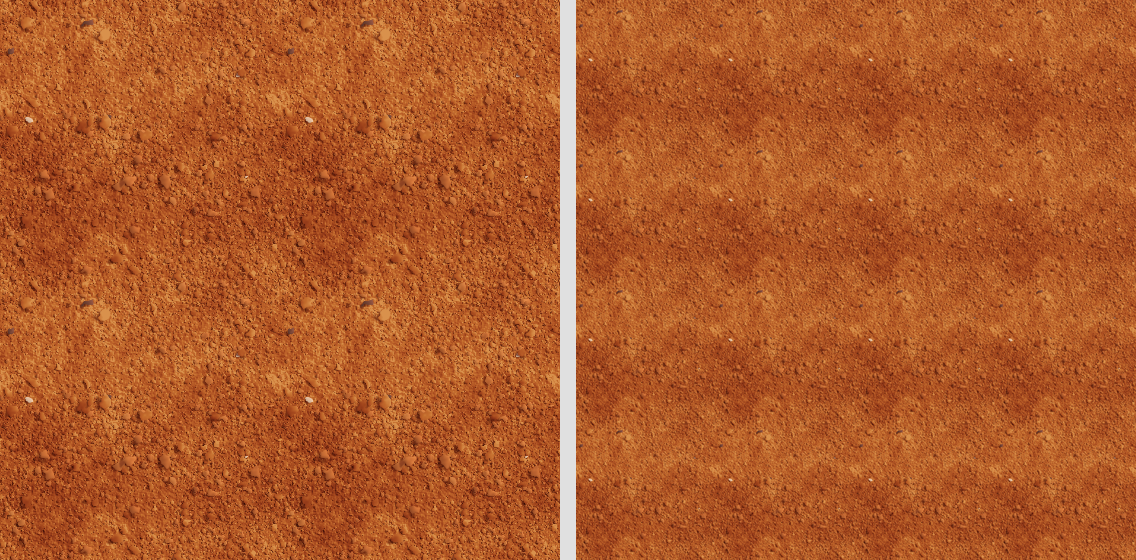
Left, the tile; right, the same tile 2 across and 2 down.
Give the GLSL for this texture, as a three.js fragment shader.

```glsl
varying vec2 vUv;

const float REPEATS = 2.0;
const vec2 LIGHT_DIR = vec2(0.87, 0.49);
const float BASE_TONE = 0.61;
const float BAND_STRENGTH = 0.10;
const float MOTTLE_STRENGTH = 0.50;
const float CLOD_STRENGTH = 0.62;
const float RELIEF_STRENGTH = 1.75;
const float RELIEF_STEP = 0.0045;
const float GRAIN_STRENGTH = 0.20;
const float SHADOW_STRENGTH = 0.92;
const float PALE_CHANCE = 0.010;
const float GREY_CHANCE = 0.025;

const vec3 UMBER = vec3(0.38, 0.12, 0.055);
const vec3 RUST = vec3(0.54, 0.20, 0.09);
const vec3 BRICK = vec3(0.63, 0.27, 0.11);
const vec3 CLAY = vec3(0.71, 0.35, 0.15);
const vec3 OCHRE = vec3(0.77, 0.43, 0.18);
const vec3 SAND = vec3(0.85, 0.57, 0.30);
const vec3 DUSTY = vec3(0.75, 0.42, 0.22);
const vec3 PALE = vec3(0.86, 0.72, 0.60);
const vec3 GREY = vec3(0.47, 0.27, 0.21);
const vec3 SHADE = vec3(0.62, 0.46, 0.44);

vec3 hash(vec2 cell, float seed) {
  vec3 h = fract((cell.xyx + seed * 17.3) * vec3(0.1031, 0.1030, 0.0973));
  h += dot(h, h.yxz + 33.33);
  return fract((h.xxy + h.yzz) * h.zyx);
}

// Value noise that wraps after n cells
float noise(vec2 p, float n, float seed) {
  vec2 cell = floor(p * n);
  vec2 f = fract(p * n);
  f = f * f * (3.0 - 2.0 * f);
  float a = hash(mod(cell, n), seed).x;
  float b = hash(mod(cell + vec2(1.0, 0.0), n), seed).x;
  float c = hash(mod(cell + vec2(0.0, 1.0), n), seed).x;
  float d = hash(mod(cell + 1.0, n), seed).x;
  return mix(mix(a, b, f.x), mix(c, d, f.x), f.y);
}

float fbm(vec2 p, float n, float gain, float seed) {
  float sum = 0.0, weight = 1.0, total = 0.0;
  for (int i = 0; i < 4; i++) {
    sum += weight * noise(p, n, seed + float(i));
    total += weight;
    weight *= gain;
    n *= 2.0;
  }
  return sum / total;
}

// Soft round patch, wrapped around the tile
float patchAt(vec2 p, vec2 center, float radius) {
  vec2 d = fract(p - center + 0.5) - 0.5;
  return exp(-dot(d, d) / (radius * radius));
}

// Soil colour from dark (0) to bright (1)
vec3 earth(float tone) {
  float t = clamp(tone, 0.0, 1.0) * 5.0;
  vec3 c = mix(UMBER, RUST, clamp(t, 0.0, 1.0));
  c = mix(c, BRICK, clamp(t - 1.0, 0.0, 1.0));
  c = mix(c, CLAY, clamp(t - 2.0, 0.0, 1.0));
  c = mix(c, OCHRE, clamp(t - 3.0, 0.0, 1.0));
  return mix(c, SAND, clamp(t - 4.0, 0.0, 1.0));
}

// Angular stone outline, 1 at the rim
float stoneShape(vec2 q, vec2 axis, float aspect) {
  vec2 r = abs(vec2(dot(q, axis), dot(q, vec2(-axis.y, axis.x)) * aspect));
  return max(max(r.x, r.y), 0.74 * (r.x + r.y));
}

// One layer of scattered stones with their shadows
void addStones(inout vec3 color, vec2 p, float n, float amount, float tone, float seed) {
  vec2 wobble = vec2(noise(p, n * 4.0, seed + 5.0), noise(p, n * 4.0, seed + 6.0)) - 0.5;
  vec2 g = p * n + wobble * 0.30;
  float accents = step(n, 50.0);
  for (int y = -1; y <= 1; y++) {
    for (int x = -1; x <= 1; x++) {
      vec2 cell = floor(g) + vec2(float(x), float(y));
      vec2 id = mod(cell, n);
      vec3 place = hash(id, seed);
      vec3 look = hash(id, seed + 2.0);
      vec3 kind = hash(id, seed + 4.0);
      float clump = smoothstep(0.25, 0.75, noise(id / n, 6.0, 31.0));
      float present = step(kind.x, amount * mix(0.55, 1.25, clump));
      float radius = mix(0.22, 0.48, look.x * look.x);
      float angle = look.y * 6.2832;
      vec2 axis = vec2(cos(angle), sin(angle));
      float aspect = mix(1.0, 1.8, look.z);
      vec2 q = (g - cell - mix(vec2(0.1), vec2(0.9), place.xy)) / radius;

      float shadowShape = stoneShape(q + LIGHT_DIR * 0.55, axis, aspect);
      float shadow = (1.0 - smoothstep(0.6, 1.25, shadowShape)) * SHADOW_STRENGTH * present;
      color *= mix(vec3(1.0), SHADE, shadow);

      float body = (1.0 - smoothstep(0.80, 1.05, stoneShape(q, axis, aspect))) * present;
      float lit = clamp(dot(q, LIGHT_DIR), -1.0, 1.0);
      float stoneTone = tone + 0.07 + 0.40 * (place.z - 0.5) + 0.34 * lit;
      vec3 stone = mix(earth(stoneTone), DUSTY * (1.0 + 0.28 * lit), 0.6 * step(0.65, kind.y));
      stone = mix(stone, GREY * (1.0 + 0.3 * lit), accents * step(1.0 - GREY_CHANCE, kind.z));
      stone = mix(stone, PALE * (1.0 + 0.15 * lit), accents * step(kind.z, PALE_CHANCE));
      color = mix(color, stone, body);
    }
  }
}

void main() {
  vec2 p = fract(vUv * REPEATS);

  // Broad light and dark areas, then hand-sized clods
  float tone = BASE_TONE + BAND_STRENGTH * cos(6.2832 * (p.y - 0.80));
  tone += MOTTLE_STRENGTH * (fbm(p, 5.0, 0.75, 11.0) - 0.5);
  tone += CLOD_STRENGTH * (fbm(p, 14.0, 0.85, 15.0) - 0.5);
  tone += 0.20 * patchAt(p, vec2(0.0, 0.64), 0.05);
  tone += 0.14 * patchAt(p, vec2(0.97, 0.02), 0.07);
  float smoothSoil = patchAt(p, vec2(0.20, 0.09), 0.09);
  tone -= 0.10 * smoothSoil;

  // Grainy soil lit from the side
  float relief = fbm(p, 24.0, 0.9, 21.0) - fbm(p + LIGHT_DIR * RELIEF_STEP, 24.0, 0.9, 21.0);
  float grain = noise(p, 150.0, 27.0) - 0.5;
  vec3 color = earth(tone + RELIEF_STRENGTH * relief + GRAIN_STRENGTH * grain);

  // Grit, gravel and stones, from fine to coarse
  float cover = 1.0 - 0.6 * smoothSoil;
  addStones(color, p, 90.0, 0.60 * cover, tone, 41.0);
  addStones(color, p, 54.0, 0.55 * cover, tone, 53.0);
  addStones(color, p, 32.0, 0.38 * cover, tone, 67.0);
  addStones(color, p, 18.0, 0.20 * cover, tone, 79.0);

  gl_FragColor = vec4(color, 1.0);
}
```
